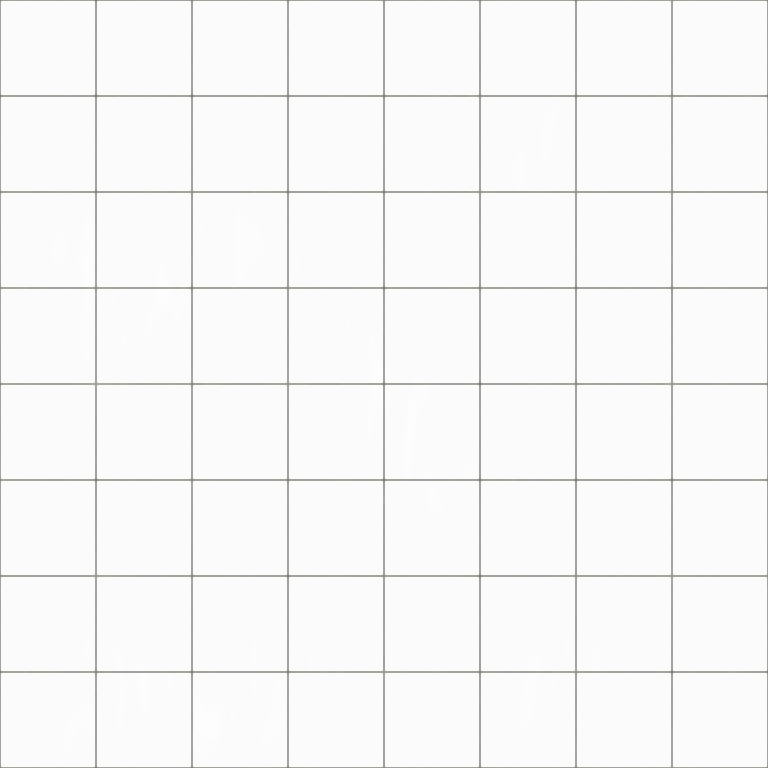
A three.js fragment shader for this texture:

```glsl
// Glossy white square tiles, 8 by 8, parted by thin warm grey grout.
// A rounded box distance cuts the joints; wrapping gradient noise
// varies their width and tone and lays faint streaks in the glaze.
varying vec2 vUv;

vec2 gradient(vec2 cell) {
  float h = fract(sin(dot(cell, vec2(127.1, 311.7))) * 43758.5);
  return vec2(cos(6.2832 * h), sin(6.2832 * h));
}

// Gradient noise, about -0.7 to 0.7, repeating every "period" cells
float noise(vec2 p, vec2 period) {
  vec2 i = floor(p), f = fract(p);
  vec2 u = f * f * f * (f * (f * 6.0 - 15.0) + 10.0);
  vec2 lo = mod(i, period), hi = mod(i + 1.0, period);
  float a = dot(gradient(lo), f);
  float b = dot(gradient(vec2(hi.x, lo.y)), f - vec2(1.0, 0.0));
  float c = dot(gradient(vec2(lo.x, hi.y)), f - vec2(0.0, 1.0));
  float d = dot(gradient(hi), f - 1.0);
  return mix(mix(a, b, u.x), mix(c, d, u.x), u.y);
}

// Noise over the whole canvas with a whole number of cells
float canvasNoise(vec2 cells) {
  return noise(vUv * cells, cells);
}

float roundedBox(vec2 p, float halfSize, float radius) {
  vec2 q = abs(p) - halfSize + radius;
  return length(max(q, 0.0)) + min(max(q.x, q.y), 0.0) - radius;
}

void main() {
  float broad = canvasNoise(vec2(19.0));
  float fine = canvasNoise(vec2(107.0));

  // Joints: slightly uneven width, a touch wider at the crossings
  vec2 tile = fract(vUv * 8.0) - 0.5;
  float halfJoint = 0.008 + 0.0012 * broad + 0.0008 * fine;
  float edge = roundedBox(tile, 0.5 - halfJoint, 0.018);
  float joint = smoothstep(-0.006, 0.006, edge);

  // Glaze: sparse upright streaks, only a little brighter
  float patches = smoothstep(0.1, 0.5, canvasNoise(vec2(5.0, 4.0)));
  float streaks = smoothstep(0.0, 0.4, canvasNoise(vec2(40.0, 11.0)));
  vec3 glaze = vec3(0.984) + 0.008 * patches * streaks
             + 0.002 * canvasNoise(vec2(7.0));

  // Grout: mottled along its length
  vec3 grout = vec3(0.57, 0.56, 0.53) + 0.08 * broad + 0.07 * fine;

  gl_FragColor = vec4(mix(glaze, grout, joint), 1.0);
}
```
